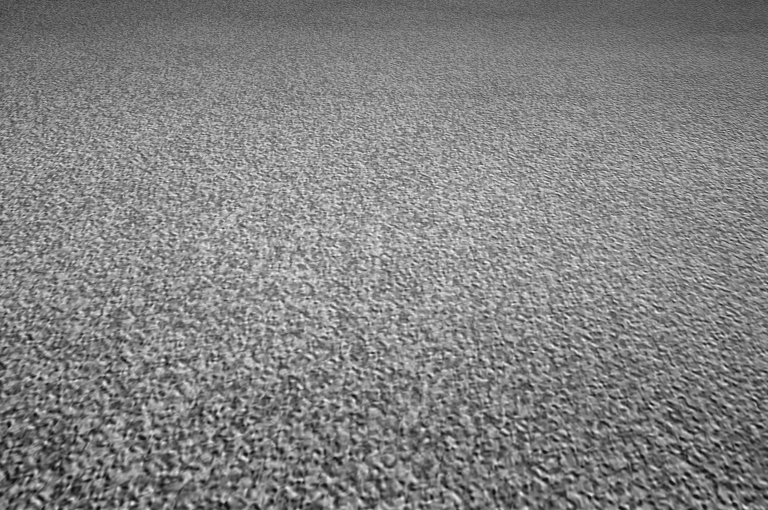
This texture is drawn by a Shadertoy shader. Its source:

```glsl
// Coarse grey asphalt receding toward a distant horizon, brightest in the middle distance.

float hash(vec2 p) {
    vec3 q = fract(vec3(p.xyx) * 0.1031);
    q += dot(q, q.yzx + 33.33);
    return fract((q.x + q.y) * q.z);
}

float valueNoise(vec2 p) {
    vec2 cell = floor(p), f = fract(p);
    f = f * f * (3.0 - 2.0 * f);
    return mix(mix(hash(cell), hash(cell + vec2(1, 0)), f.x),
               mix(hash(cell + vec2(0, 1)), hash(cell + vec2(1, 1)), f.x), f.y);
}

// Height of the packed stones: turned off the axes, lightly warped, with finer chips
float stoneHeight(vec2 p) {
    p = mat2(0.8, 0.6, -0.6, 0.8) * p;
    p += 0.6 * vec2(valueNoise(p * 0.7 + 31.0), valueNoise(p * 0.7 + 77.0));
    vec2 chips = mat2(0.6, 0.8, -0.8, 0.6) * p * 1.7;
    return 0.7 * valueNoise(p) + 0.3 * valueNoise(chips + 413.0);
}

// Signed surface detail; uv.x is centred, both axes in canvas heights
float gravel(vec2 uv) {
    float nearness = 1.45 - uv.y;
    vec2 ground = vec2(uv.x * 155.0, 215.0) / nearness + 400.0;

    // Low light from the upper right shows more relief on the right side
    float rightSide = smoothstep(-0.3, 0.7, uv.x);
    float height = stoneHeight(ground);
    float relief = height - stoneHeight(ground + vec2(0.5, 0.6));
    return mix(0.65, 0.4, rightSide) * (height - 0.5) + mix(0.3, 0.5, rightSide) * relief;
}

// Broad light: dark far edge, pale middle, dimmer foreground and sides
float broadLight(vec2 uv) {
    float light = mix(0.455, 0.585, smoothstep(0.0, 0.55, uv.y));
    light -= 0.09 * smoothstep(0.66, 0.92, uv.y);
    light -= 0.12 * smoothstep(0.86, 1.03, uv.y);
    vec2 glow = (uv - vec2(-0.03, 0.6)) * vec2(2.0, 3.0);
    light += 0.035 * exp(-dot(glow, glow));
    float side = (uv.x + 0.03) / 0.75;
    return light - 0.07 * side * side;
}

void mainImage(out vec4 fragColor, in vec2 fragCoord) {
    vec2 uv = (fragCoord - vec2(0.5 * iResolution.x, 0.0)) / iResolution.y;

    // Average four taps so distant stones soften instead of shimmering
    float detail = 0.0;
    for (int i = 0; i < 4; i++) {
        vec2 tap = vec2(i % 2, i / 2) * 0.5 - 0.25;
        detail += 0.25 * gravel(uv + tap / iResolution.y);
    }
    float contrast = mix(1.0, 0.82, smoothstep(0.0, 0.5, uv.y));
    contrast *= 1.0 - 0.55 * smoothstep(0.65, 1.0, uv.y);

    // Wide stains, flattened into bands far away
    float stain = valueNoise(vec2(uv.x * 5.0, 9.0 / (1.45 - uv.y)) + 40.0) - 0.5;
    float streak = valueNoise(vec2(uv.x * 9.0, uv.y * 65.0) + 90.0) - 0.5;
    float far = smoothstep(0.65, 0.95, uv.y);
    float seam = exp(-pow((uv.y - 0.815 + 0.01 * uv.x) / 0.006, 2.0));

    float grey = broadLight(uv) + contrast * detail;
    grey += 0.035 * stain + 0.03 * far * streak;
    grey -= 0.03 * seam * smoothstep(-0.6, 0.2, uv.x);
    fragColor = vec4(vec3(clamp(grey, 0.08, 0.92)), 1.0);
}
```
